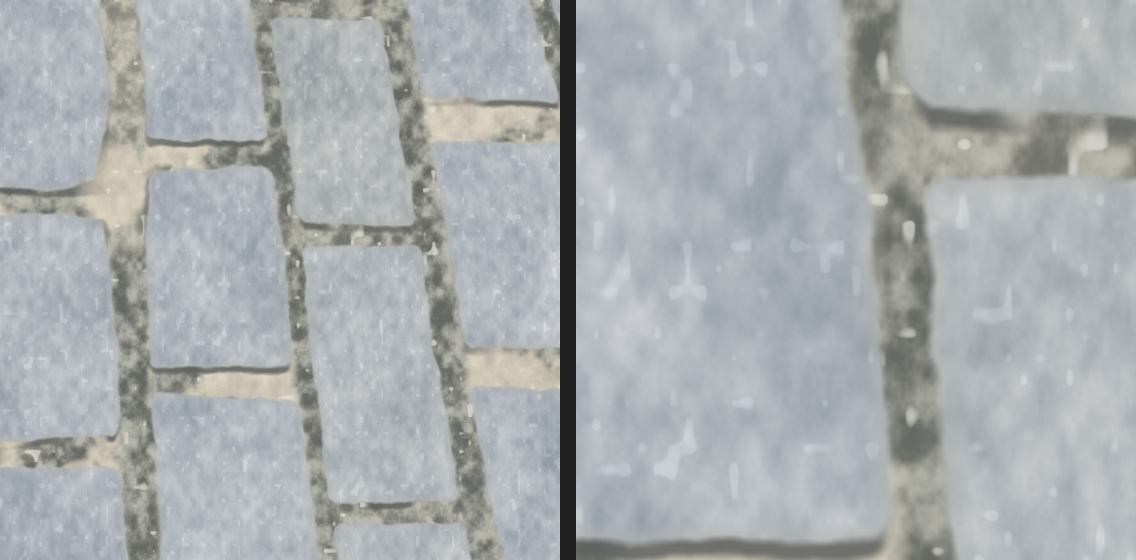
Left: the whole. Right: its middle third, enlarged.
Write a three.js fragment shader that draws this texture.

```glsl
// Worn blue-grey stone setts in leaning, staggered columns with rough sandy joints.
varying vec2 vUv;

float hash(vec2 p) {
  return fract(sin(dot(p, vec2(127.1, 311.7))) * 43758.5453);
}

float noise(vec2 p) {
  vec2 i = floor(p), f = fract(p);
  f = f * f * (3.0 - 2.0 * f);
  return mix(mix(hash(i), hash(i + vec2(1.0, 0.0)), f.x),
             mix(hash(i + vec2(0.0, 1.0)), hash(i + vec2(1.0, 1.0)), f.x), f.y);
}

float fbm(vec2 p) {
  float sum = 0.0, amp = 0.533;
  for (int i = 0; i < 4; i++) {
    sum += amp * noise(p);
    p = p * 2.03 + 17.3;
    amp *= 0.5;
  }
  return sum;
}

// Seam left of a column: x at the top, lean towards the bottom, half width.
vec3 seamShape(float col) {
  if (col < 0.5) return vec3(-0.20, 0.00, 0.02);
  if (col < 1.5) return vec3(0.215, 0.040, 0.031);
  if (col < 2.5) return vec3(0.463, 0.122, 0.018);
  if (col < 3.5) return vec3(0.697, 0.170, 0.027);
  if (col < 4.5) return vec3(0.966, 0.300, 0.022);
  return vec3(1.30, 0.30, 0.02);
}

// Cross joints of a column: first height, pitch, change of pitch, half width.
vec4 courseShape(float col) {
  if (col < 0.5) return vec4(0.190, 0.451, 0.0, 0.023);
  if (col < 1.5) return vec4(0.316, 0.404, 0.0, 0.026);
  if (col < 2.5) return vec4(0.089, 0.491, -0.0405, 0.020);
  return vec4(0.339, 0.442, 0.0, 0.037);
}

float seamX(vec3 seam, float y) {
  return seam.x + seam.y * (1.0 - y);
}

float courseY(vec4 course, float row) {
  return course.x + course.y * row + course.z * row * (row - 1.0);
}

float roundedBox(vec2 p, vec2 halfSize, float radius) {
  vec2 q = abs(p) - halfSize + radius;
  return length(max(q, 0.0)) + min(max(q.x, q.y), 0.0) - radius;
}

// Nearest stone: distance, column, row, and depth inside the column.
vec4 nearestStone(vec2 p) {
  vec4 best = vec4(9.0, 0.0, 0.0, -1.0);
  float depth = -1.0;
  for (int c = 0; c < 5; c++) {
    float col = float(c);
    vec3 sl = seamShape(col), sr = seamShape(col + 1.0);
    vec4 course = courseShape(col);
    float left = seamX(sl, p.y) + sl.z;
    float right = seamX(sr, p.y) - sr.z;
    depth = max(depth, min(p.x - left, right - p.x));
    for (int r = -1; r < 3; r++) {
      float row = float(r);
      float tilt = (hash(vec2(col, row)) - 0.5) * 0.08;
      float low = courseY(course, row) + course.w;
      float high = courseY(course, row + 1.0) - course.w;
      vec2 mid = 0.5 * vec2(left + right, low + high);
      vec2 q = p - mid;
      q.y += tilt * q.x;
      float d = roundedBox(q, 0.5 * vec2(right - left, high - low), 0.016);
      if (d < best.x) best = vec4(d, col, row, 0.0);
    }
  }
  best.w = depth;
  return best;
}

vec3 stoneColor(vec2 p, float col, float row) {
  float grain = fbm(p * vec2(75.0, 48.0));
  float mottle = fbm(p * 11.0 + col * 5.0);
  float tone = 0.5 + 0.9 * (grain - 0.5) + 0.8 * (mottle - 0.5);
  tone += 0.2 * (hash(vec2(col, row) + 3.7) - 0.5);
  vec3 color = mix(vec3(0.58, 0.615, 0.655), vec3(0.79, 0.805, 0.825), clamp(tone, 0.0, 1.0));
  float warm = col > 1.5 && col < 2.5 ? 0.35 + 0.4 * step(0.5, row) : 0.12;
  color = mix(color, color * vec3(1.015, 1.005, 0.955), warm);
  float fleck = smoothstep(0.80, 0.92, noise(p * vec2(110.0, 75.0) + 8.0));
  return color + 0.06 * fleck;
}

vec3 jointColor(vec2 p, float sand, float shade) {
  float grit = fbm(p * vec2(55.0, 42.0) + 31.0);
  vec3 color = mix(vec3(0.40, 0.41, 0.39), vec3(0.71, 0.71, 0.67), smoothstep(0.22, 0.80, grit));
  vec3 cream = mix(vec3(0.74, 0.71, 0.65), vec3(0.90, 0.87, 0.79), grit);
  color = mix(color, cream, sand);
  float chip = smoothstep(0.85, 0.95, noise(p * 62.0 + 4.0));
  color = mix(color, vec3(0.88, 0.88, 0.85), 0.7 * chip);
  return mix(color, vec3(0.37, 0.38, 0.37), shade);
}

void main() {
  // Ragged, hand-cut outlines.
  vec2 wobble = vec2(noise(vUv * 6.0), noise(vUv * 6.0 + 40.0)) - 0.5;
  vec2 chips = vec2(fbm(vUv * 24.0), fbm(vUv * 24.0 + 60.0)) - 0.5;
  vec2 p = vUv + 0.014 * wobble + 0.014 * chips;

  // Sand spill where four corners meet.
  vec2 spillPos = (vUv - vec2(0.205, 0.668)) / vec2(0.065, 0.085);
  float spill = exp(-dot(spillPos, spillPos));
  vec4 stone = nearestStone(p);
  float d = stone.x + 0.028 * spill;

  // Sand fills most cross joints; the upper stone shades their top edge.
  float cross = smoothstep(-0.012, 0.012, stone.w);
  float fill = stone.y > 1.5 && stone.y < 2.5 ? 0.15 : 0.95;
  float sand = cross * fill * smoothstep(0.30, 0.55, fbm(vUv * 15.0 + 9.0));
  float topSeam = 1.0 - smoothstep(0.05, 0.09, abs(vUv.x - 0.22));
  sand = max(sand, 0.6 * topSeam * smoothstep(0.5, 0.62, vUv.y) * noise(vUv * 18.0));
  sand = max(sand, smoothstep(0.2, 0.6, spill));
  float above = nearestStone(p + vec2(0.0, 0.013)).x;
  float shade = (1.0 - smoothstep(-0.006, 0.003, above)) * cross;
  shade *= 0.85 * smoothstep(0.28, 0.5, noise(vUv * 13.0 + 2.0)) * (1.0 - spill);

  vec3 color = stoneColor(vUv, stone.y, stone.z);
  color = mix(color, vec3(0.69, 0.70, 0.68), 0.45 * smoothstep(-0.016, 0.0, d));
  color = mix(color, jointColor(vUv, sand, shade), smoothstep(-0.003, 0.004, d));
  gl_FragColor = vec4(color, 1.0);
}
```
